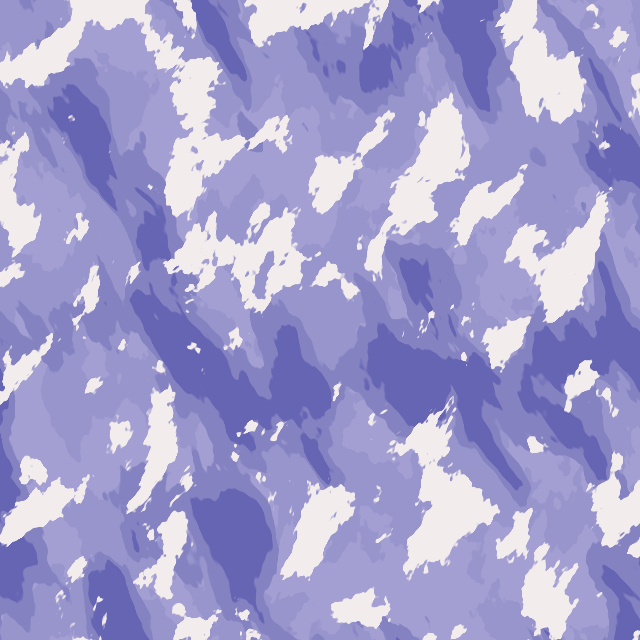
A three.js fragment shader for this texture:

```glsl
varying vec2 vUv;

float hash(vec2 cell) {
  vec3 p = fract(cell.xyx * vec3(0.1031, 0.1030, 0.0973));
  p += dot(p, p.yzx + 33.33);
  return fract((p.x + p.y) * p.z);
}

// Slope of a random unit gradient at a lattice corner
float corner(vec2 cell, vec2 offset) {
  float angle = 6.2832 * hash(cell);
  return dot(vec2(cos(angle), sin(angle)), offset);
}

float gradientNoise(vec2 p) {
  vec2 i = floor(p);
  vec2 f = p - i;
  vec2 u = f * f * f * (f * (f * 6.0 - 15.0) + 10.0);
  vec2 e = vec2(1.0, 0.0);
  float bottom = mix(corner(i, f), corner(i + e, f - e), u.x);
  float top = mix(corner(i + e.yx, f - e.yx), corner(i + 1.0, f - 1.0), u.x);
  return mix(bottom, top, u.y);
}

// Octaves are turned against each other to hide the lattice
float fbm(vec2 p, float gain) {
  float sum = 0.0;
  float amplitude = 1.0;
  for (int octave = 0; octave < 5; octave++) {
    sum += amplitude * gradientNoise(p);
    p = mat2(1.75, 0.97, -0.97, 1.75) * p + 17.3;
    amplitude *= gain;
  }
  return sum;
}

float above(float level, float value, float softness) {
  return smoothstep(level - softness, level + softness, value);
}

void main() {
  vec2 warp = vec2(gradientNoise(vUv * 6.0 + 40.0), gradientNoise(vUv * 6.0 + 71.0));
  vec2 p = vUv + 0.035 * warp;

  // Shade runs in tall patches leaning left, flakes lean right
  float shade = fbm(vec2(p.x + 0.4 * p.y, p.y) * vec2(7.5, 3.6) + 11.0, 0.48);
  float tint = fbm(p * vec2(9.0, 6.0) + 53.0, 0.55);
  float flake = fbm(vec2(p.x - 0.35 * p.y, p.y) * vec2(11.0, 7.5) + 90.0, 0.57) - 0.5 * shade;

  vec3 lavender = vec3(0.595, 0.585, 0.805);
  vec3 paleLavender = vec3(0.64, 0.625, 0.825);
  vec3 violet = vec3(0.52, 0.51, 0.76);
  vec3 indigo = vec3(0.40, 0.395, 0.705);
  vec3 cream = vec3(0.95, 0.925, 0.925);

  // Flat tones stacked from the ground up
  vec3 color = mix(lavender, paleLavender, above(0.1, tint - 0.4 * shade, 0.02));
  color = mix(color, violet, above(0.09, shade + 0.15 * tint, 0.014));
  color = mix(color, indigo, above(0.275, shade, 0.014));
  color = mix(color, cream, above(0.255, flake, 0.025));
  gl_FragColor = vec4(color, 1.0);
}
```
